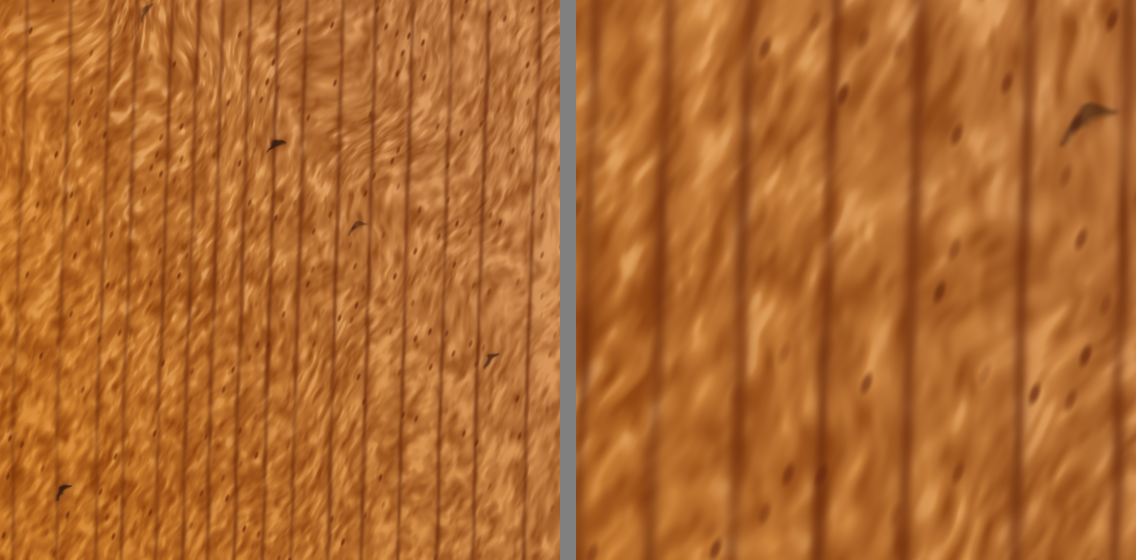
Left, the full canvas; right, a detail of the centre.
This texture is drawn by a Shadertoy shader. Its source:

```glsl
#define RING_COUNT 16.3
#define RING_SLANT 0.031
#define RING_WIDTH 0.0042
#define RING_DARKNESS 0.72
#define FLECK_ANGLE 0.47
#define FLECK_SCALE vec2(100.0, 40.0)
#define FLECK_CONTRAST 1.05
#define GLOSS 0.5
#define PORE_DENSITY 42.0
#define NICK_COUNT 5

const vec3 AMBER_DARK  = vec3(0.60, 0.29, 0.06);
const vec3 AMBER_LIGHT = vec3(0.82, 0.51, 0.18);
const vec3 TAN_DARK    = vec3(0.61, 0.34, 0.14);
const vec3 TAN_LIGHT   = vec3(0.82, 0.56, 0.33);
const vec3 RING_BROWN  = vec3(0.42, 0.17, 0.05);
const vec3 GLOSS_CREAM = vec3(0.93, 0.72, 0.49);
const vec3 NICK_BLACK  = vec3(0.17, 0.09, 0.05);

float hash(vec2 p) {
    vec3 q = fract(p.xyx * vec3(0.1031, 0.1030, 0.0973));
    q += dot(q, q.yzx + 33.33);
    return fract((q.x + q.y) * q.z);
}

float noise(vec2 p) {
    vec2 i = floor(p), f = fract(p);
    f = f * f * (3.0 - 2.0 * f);
    return mix(mix(hash(i), hash(i + vec2(1, 0)), f.x),
               mix(hash(i + vec2(0, 1)), hash(i + vec2(1, 1)), f.x), f.y);
}

mat2 rotation(float a) {
    float c = cos(a), s = sin(a);
    return mat2(c, -s, s, c);
}

// Signed distance to the nearest growth ring (x) and the ring index (y)
vec2 growthRing(vec2 p) {
    float x = p.x - RING_SLANT * (p.y - 1.0);
    x += 0.007 * (noise(vec2(p.x * 3.0, p.y * 3.5)) - 0.5);
    x += 0.0025 * (noise(vec2(p.x * 14.0, p.y * 18.0) + 7.0) - 0.5);
    float phase = 6.5 * (x - 0.43);
    float u = RING_COUNT * x + 0.65 * sin(phase);
    float density = RING_COUNT + 4.2 * cos(phase);
    vec2 nearest = vec2(1e3, 0.0);
    for (int i = -1; i <= 1; i++) {
        float id = floor(u) + float(i);
        float centre = id + 0.5 + 0.26 * (hash(vec2(id, 5.0)) - 0.5);
        float d = (u - centre) / density;
        if (abs(d) < abs(nearest.x)) nearest = vec2(d, id);
    }
    return nearest;
}

// Sparse dark pores, one possible per cell
float pores(vec2 p) {
    vec2 q = rotation(-0.35) * p * vec2(1.0, 0.75) * PORE_DENSITY;
    vec2 cell = floor(q);
    vec2 offset = vec2(hash(cell + 11.0), hash(cell + 23.0)) * 0.4 + 0.3;
    float d = length((fract(q) - offset) * vec2(1.7, 1.0));
    return smoothstep(0.32, 0.06, d) * smoothstep(0.74, 1.0, hash(cell + 37.0));
}

// Tapered stroke running from the origin to b
float stroke(vec2 p, vec2 b, float width) {
    float h = clamp(dot(p, b) / dot(b, b), 0.0, 1.0);
    return length(p - b * h) - width * (1.0 - 0.75 * h);
}

// Scattered hooked nicks (x) with a stained halo (y)
vec2 nicks(vec2 p) {
    vec2 mask = vec2(0.0);
    vec2 wobble = 0.005 * (vec2(noise(p * 95.0), noise(p * 95.0 + 40.0)) - 0.5);
    for (int i = 0; i < NICK_COUNT; i++) {
        float k = float(i);
        vec2 centre = fract(vec2(0.64, 0.60) + k * vec2(0.618, 0.382));
        vec2 q = rotation(1.2 * (hash(vec2(k, 3.0)) - 0.5)) * (p - centre) + wobble;
        float d = min(stroke(q, vec2(0.015, 0.003), 0.006),
                      stroke(q, vec2(-0.013, -0.020), 0.005));
        float depth = mix(0.4, 0.95, hash(vec2(k, 8.0)));
        mask = max(mask, depth * vec2(smoothstep(0.002, -0.003, d), exp(-max(d, 0.0) * 130.0)));
    }
    return mask;
}

void mainImage(out vec4 fragColor, in vec2 fragCoord) {
    vec2 p = fragCoord / iResolution.y;

    // Short slanted flecks of fibre
    float angle = FLECK_ANGLE + 0.12 * (noise(p * 6.0) - 0.5);
    vec2 fibre = rotation(-angle) * p;
    fibre += 0.006 * (noise(p * 45.0) - 0.5);
    float fleck = noise(fibre * FLECK_SCALE);
    float fine = noise(fibre * FLECK_SCALE * 1.9 + 31.0);
    float broad = noise(p * vec2(9.0, 6.0) + 13.0);
    float mottle = noise(p * vec2(38.0, 26.0) + 71.0);

    // Amber on the lower left, tan towards the upper right
    float warmth = smoothstep(0.1, 1.1, p.x * 0.8 + p.y * 0.45);
    float tone = 0.60 + FLECK_CONTRAST * (fleck - 0.5) + 0.45 * (fine - 0.5)
               + 0.30 * (broad - 0.5) + 0.35 * (mottle - 0.5);
    tone = clamp(tone, -0.1, 1.1);
    vec3 color = mix(mix(AMBER_DARK, AMBER_LIGHT, tone), mix(TAN_DARK, TAN_LIGHT, tone), warmth);

    // Glossy fibres, strongest above the middle
    vec2 g = (p - vec2(0.34, 0.76)) * vec2(2.6, 2.0);
    float sheen = 0.25 + exp(-dot(g, g));
    float glint = smoothstep(0.60, 0.95, 0.65 * fleck + 0.35 * fine);
    color = mix(color, GLOSS_CREAM, clamp(GLOSS * sheen * glint, 0.0, 1.0));

    // Growth rings: a thin core inside a soft halo
    vec2 ring = growthRing(p);
    float breakup = noise(vec2(ring.y * 9.0, p.y * 22.0));
    float strength = mix(0.6, 1.0, breakup) * mix(0.65, 1.0, smoothstep(0.0, 0.4, p.x));
    float width = RING_WIDTH * mix(0.85, 1.25, noise(vec2(ring.y * 5.0, p.y * 40.0)));
    float core = exp(-pow(ring.x / width, 2.0));
    float halo = exp(-abs(ring.x) / 0.010);
    color = mix(color, RING_BROWN, strength * (RING_DARKNESS * core + 0.20 * halo * (1.0 - core)));

    // Pores and nicks
    color = mix(color, RING_BROWN, 0.75 * pores(p));
    vec2 nick = nicks(p);
    color = mix(color, RING_BROWN, 0.45 * nick.y);
    color = mix(color, NICK_BLACK, nick.x);

    fragColor = vec4(color, 1.0);
}
```
